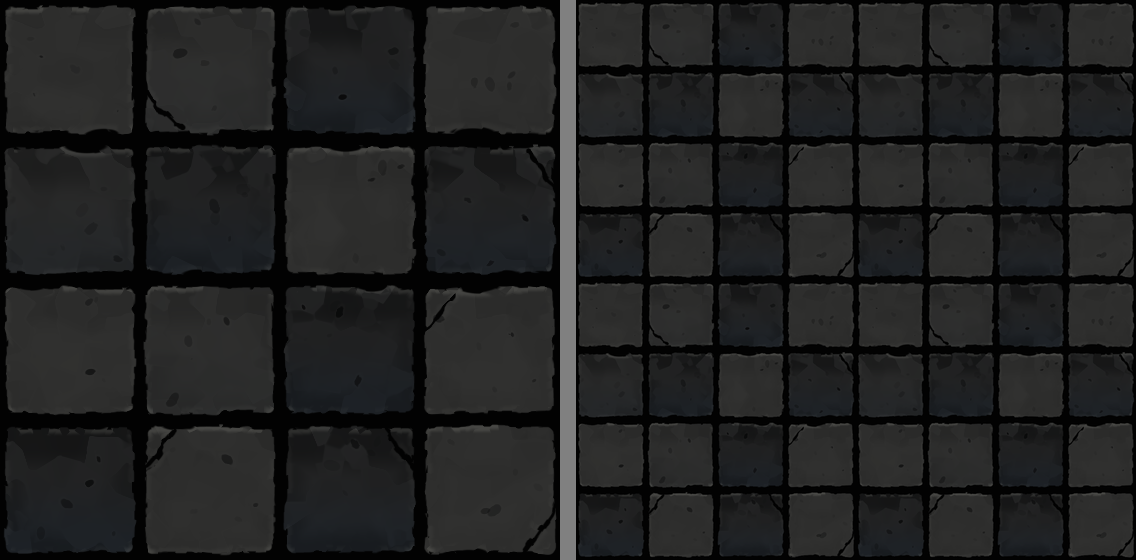
Left, the tile; right, the same tile 2 across and 2 down.
Give the GLSL for this texture, as a WebGL 1 fragment shader.

```glsl
precision highp float;
uniform vec2 u_resolution;

#define TILES 4.0
#define HALF_SIZE vec2(0.456, 0.448)
#define CORNER 0.045
#define RAGGED 0.036
#define CRACK_WIDTH 0.017
#define CRACK_SHARE 0.6
#define GROOVE vec3(0.006, 0.006, 0.006)
#define PIT vec3(0.035, 0.036, 0.038)
#define DARK_STONE vec3(0.130, 0.132, 0.134)
#define LIGHT_STONE vec3(0.182, 0.182, 0.178)
#define BLUE_TINT vec3(-0.014, 0.000, 0.016)
#define RIM_LIGHT vec3(0.095, 0.095, 0.088)

vec3 hash3(vec2 c) {
  c += 0.5;
  vec3 h = vec3(dot(c, vec2(127.1, 311.7)), dot(c, vec2(269.5, 183.3)), dot(c, vec2(419.2, 371.9)));
  return fract(sin(h) * 43758.5);
}

// Blended cellular noise, wrapping over the canvas
float patches(vec2 p, float scale) {
  p *= scale;
  vec2 base = floor(p);
  float total = 0.0, weights = 0.0;
  for (int j = -1; j <= 1; j++) {
    for (int i = -1; i <= 1; i++) {
      vec2 c = base + vec2(float(i), float(j));
      vec3 site = hash3(mod(c, TILES * scale));
      vec2 away = c + site.xy - p;
      float w = exp(-18.0 * dot(away, away));
      total += w * site.z;
      weights += w;
    }
  }
  return total / weights;
}

float roundedBox(vec2 p, vec2 halfSize, float radius) {
  vec2 q = abs(p) - halfSize + radius;
  return length(max(q, 0.0)) + min(max(q.x, q.y), 0.0) - radius;
}

float segment(vec2 p, vec2 a, vec2 b) {
  vec2 ab = b - a;
  return length(p - a - ab * clamp(dot(p - a, ab) / dot(ab, ab), 0.0, 1.0));
}

void main() {
  vec2 p = gl_FragCoord.xy / u_resolution * TILES;
  vec2 cell = floor(p);
  vec2 f = p - cell - 0.5;
  float soft = TILES / u_resolution.y;

  float broad = patches(p, 5.0) - 0.5;
  float medium = patches(p, 9.0) - 0.5;
  float fine = patches(p, 18.0) - 0.5;

  // Even spread of light and dark stones
  float shade = fract(0.618 * cell.x + mix(0.2 * cell.y, 0.9, mod(cell.y, 2.0)));
  float light = smoothstep(0.2, 0.62, shade);
  float worn = 1.0 - light;

  // Ragged outline with a shallow bite in the top or bottom edge
  float d = roundedBox(f, HALF_SIZE, CORNER) + RAGGED * (0.7 * broad + 0.6 * fine);
  vec3 chip = hash3(cell + 17.0);
  vec2 bite = vec2((chip.x - 0.5) * 0.6, chip.y > 0.4 ? 0.465 : -0.465);
  d = max(d, 0.025 + 0.03 * chip.z - length((f - bite) * vec2(0.35, 1.0)) + 0.025 * medium);

  // Cracks cut across a corner
  vec3 split = hash3(cell + 41.0);
  vec2 flip = vec2(split.x < 0.5 ? -1.0 : 1.0, fract(split.z * 9.0) < 0.3 ? -1.0 : 1.0);
  vec2 q = f * flip + vec2(broad, medium) * 0.06;
  float crack = segment(q, vec2(0.48, 0.06 + 0.18 * split.y), vec2(0.18 + 0.14 * split.x, 0.41));
  if (split.z > CRACK_SHARE) d = max(d, CRACK_WIDTH + 0.016 * fine - crack);

  // Stone face: faint mottling, bluish at the foot of dark stones
  vec3 color = mix(DARK_STONE, LIGHT_STONE, light);
  color += BLUE_TINT * worn * smoothstep(0.15, -0.4, f.y);
  color *= 1.0 + 0.07 * (patches(p, 3.0) - 0.5) + 0.05 * broad;

  // Dark stains gather near the top and the rim
  float nearRim = smoothstep(-0.22, -0.04, d);
  float stain = smoothstep(-0.04, 0.12, broad + 0.25 * medium);
  float stainArea = max(smoothstep(0.05, 0.3, f.y), 0.55 * nearRim);
  color *= 1.0 - stain * stainArea * mix(0.1, 0.36, worn);

  // Scattered pits, deeper on worn stones
  for (int i = 0; i < 5; i++) {
    vec3 place = hash3(cell + 7.0 * float(i) + 61.0);
    vec3 form = hash3(cell + 11.0 * float(i) + 103.0);
    float turn = 6.283 * form.x;
    vec2 o = f - (place.xy - 0.5) * 0.74;
    o = vec2(cos(turn) * o.x + sin(turn) * o.y, cos(turn) * o.y - sin(turn) * o.x);
    float radius = mix(0.018, 0.068, form.y * form.y) * mix(1.0, 0.8, light);
    float pit = length(o * vec2(1.0, 1.6)) - radius + 0.035 * medium + 0.012 * fine;
    float depth = mix(0.12, 0.95, place.z * place.z) * mix(1.0, 0.75, light);
    color += RIM_LIGHT * 0.12 * depth * smoothstep(0.018, 0.0, abs(pit - 0.008));
    color = mix(color, PIT, depth * smoothstep(0.007, -0.007, pit));
  }

  // Chipped pale rim, strongest along the top and at the corners
  float corner = smoothstep(0.36, 0.43, min(abs(f.x), abs(f.y)));
  float rim = smoothstep(-0.05, -0.012, d) * smoothstep(-0.12, 0.15, medium + 0.4 * fine);
  color += RIM_LIGHT * rim * max(max(smoothstep(0.33, 0.43, f.y), corner), 0.25);

  color = mix(color, GROOVE, smoothstep(-soft, soft, d));
  gl_FragColor = vec4(color, 1.0);
}
```
